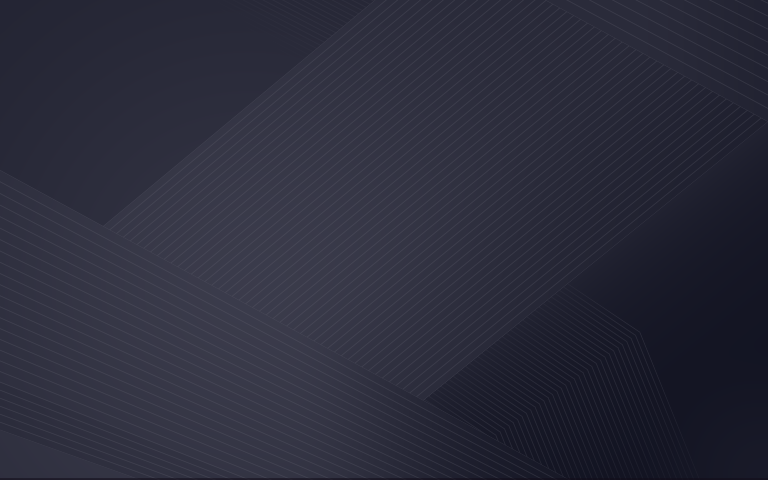
Reproduce this background procedurally as a Shadertoy shader.

```glsl
// Dark slate backdrop of overlapping diagonal panels ruled with fine lines.

// Palette
const vec3 NIGHT = vec3(0.070, 0.075, 0.130);
const vec3 SLATE = vec3(0.260, 0.262, 0.325);
const vec3 LINE_COLOR = vec3(0.45, 0.45, 0.50);
const vec3 BASE_COLOR = vec3(0.07, 0.05, 0.10);

// Layout, in units of canvas height
const vec2 GLOW_CENTER = vec2(0.52, 0.40);
const float LINE_WIDTH = 0.0014;
const float BASE_HEIGHT = 0.004;
const vec2 RIDGE_START = vec2(1.042, 0.100);
const vec2 RIDGE = vec2(0.291, 0.208);
const vec2 UPPER_LEG = vec2(-0.830, 0.557);
const vec2 LOWER_LEG = vec2(0.375, -0.927);

// Line counts and strengths
const float BAND_LINES = 47.0;
const float FAN_LINES = 19.0;
const float STRIP_LINES = 6.0;
const float CORNER_LINES = 10.0;
const float CHEVRON_LINES = 32.0;
const float PATCH_SPACING = 0.0095;
const float PANEL_INK = 0.28;
const float CHEVRON_INK = 0.26;
const float FAINT_INK = 0.13;

float cross2(vec2 a, vec2 b) { return a.x * b.y - a.y * b.x; }

// Signed distance to the line a-b, positive on its left
float side(vec2 p, vec2 a, vec2 b) { return cross2(normalize(b - a), p - a); }

float pixelSize() { return 1.0 / iResolution.y; }

float cover(float d) { return clamp(d / pixelSize() + 0.5, 0.0, 1.0); }

// Repeated thin lines; phase counts lines, spacing is their distance
float ruled(float phase, float spacing) {
    float d = abs(fract(phase + 0.5) - 0.5) * spacing;
    float px = pixelSize();
    float w = max(LINE_WIDTH, px);
    return (1.0 - smoothstep(0.5 * w - 0.5 * px, 0.5 * w + 0.5 * px, d)) * LINE_WIDTH / w;
}

// Lines spread evenly between two edges, given the distance to each
float fan(float near, float far, float count) {
    float span = max(near + far, 0.001);
    return ruled(near / span * count, span / count);
}

vec3 shade(float light) { return mix(NIGHT, SLATE, clamp(light, 0.0, 1.0)); }

vec3 addLines(vec3 color, float lines, float strength) {
    return mix(color, LINE_COLOR, lines * strength);
}

// Nested lines that bend where they meet the ridge
float chevron(vec2 p) {
    vec2 q = p - RIDGE_START;
    bool upper = cross2(RIDGE, q) > 0.0;
    vec2 leg = upper ? UPPER_LEG : LOWER_LEG;
    float slant = cross2(RIDGE, leg);
    float along = cross2(q, leg) / slant;
    float reach = abs(cross2(RIDGE, q)) / abs(slant);
    float fade = 1.0 - smoothstep(0.0, upper ? 0.24 : 0.36, reach);
    float inside = cover((1.0 - along) * abs(slant) + LINE_WIDTH);
    return ruled(along * CHEVRON_LINES, abs(slant) / CHEVRON_LINES) * inside * mix(0.3, 1.0, fade);
}

void mainImage(out vec4 fragColor, in vec2 fragCoord) {
    vec2 p = fragCoord / iResolution.y;
    float glowDist = distance(p, GLOW_CENTER);
    float panelLight = mix(0.84, 0.46, smoothstep(0.0, 0.90, glowDist));

    // Panel edges, positive inward
    float bandLeft = -side(p, vec2(0.225, 0.5375), vec2(0.781, 1.0));
    float bandRight = side(p, vec2(0.896, 0.177), vec2(1.600, 0.746));
    float fanTop = -side(p, vec2(0.0, 0.646), vec2(1.1875, 0.0));
    float fanBottom = side(p, vec2(0.0, 0.204), vec2(0.520, 0.0));
    float stripBottom = side(p, vec2(0.0, 0.104), vec2(0.292, 0.0));
    float cornerEdge = side(p, vec2(1.135, 1.0), vec2(1.600, 0.746));
    float cornerFar = -side(p, vec2(1.135, 1.243), vec2(1.600, 1.020));
    float patchEdge = -side(p, vec2(0.625, 0.885), vec2(0.470, 1.0));

    // Backdrop: dim on the left, nearly black on the right
    float leftLight = mix(0.66, 0.36, smoothstep(0.0, 0.90, glowDist));
    float rightLight = 0.32 * exp(-max(-bandRight, 0.0) / 0.14);
    rightLight += 0.13 * (1.0 - smoothstep(0.0, 0.3, distance(p, vec2(1.6, 0.0))));
    vec3 color = shade(bandRight > 0.0 ? leftLight : rightLight);

    // Chevron at lower right
    color = addLines(color, chevron(p) * cover(-bandRight), CHEVRON_INK);

    // Faint patch at the top, left of the band
    float patchPhase = dot(p, normalize(vec2(0.52, 1.0))) / PATCH_SPACING;
    float patchMask = smoothstep(0.0, 0.10, patchEdge + 0.03) * smoothstep(0.86, 0.91, p.y);
    color = addLines(color, ruled(patchPhase, PATCH_SPACING) * patchMask, FAINT_INK);

    // Wide diagonal band, dimmer toward its right edge
    float bandLight = panelLight - 0.14 * (1.0 - smoothstep(0.0, 0.35, bandRight));
    bandLight -= 0.06 * smoothstep(1.25, 1.65, p.x);
    vec3 band = addLines(shade(bandLight), fan(bandLeft, bandRight, BAND_LINES), PANEL_INK);
    color = mix(color, band, cover(bandLeft) * cover(bandRight));

    // Corner panel at upper right
    float cornerLight = panelLight + 0.04 - 0.18 * smoothstep(1.3, 1.65, p.x);
    vec3 corner = addLines(shade(cornerLight), fan(cornerEdge, cornerFar, CORNER_LINES), PANEL_INK);
    color = mix(color, corner, cover(cornerEdge));

    // Lower left fan, the strip under it and the plain corner
    float fanLight = panelLight * (1.0 - 0.75 * smoothstep(0.6, 1.15, p.x));
    vec3 lower = addLines(shade(fanLight), fan(fanTop, fanBottom, FAN_LINES), PANEL_INK);
    vec3 strip = addLines(shade(fanLight - 0.05), fan(-fanBottom, stripBottom, STRIP_LINES), PANEL_INK);
    lower = mix(lower, strip, cover(-fanBottom));
    lower = mix(lower, shade(fanLight + 0.06), cover(-stripBottom));
    color = mix(color, lower, cover(fanTop));

    // Thin dark base line
    color = mix(color, BASE_COLOR, 0.6 * cover(BASE_HEIGHT - p.y));
    fragColor = vec4(color, 1.0);
}
```
